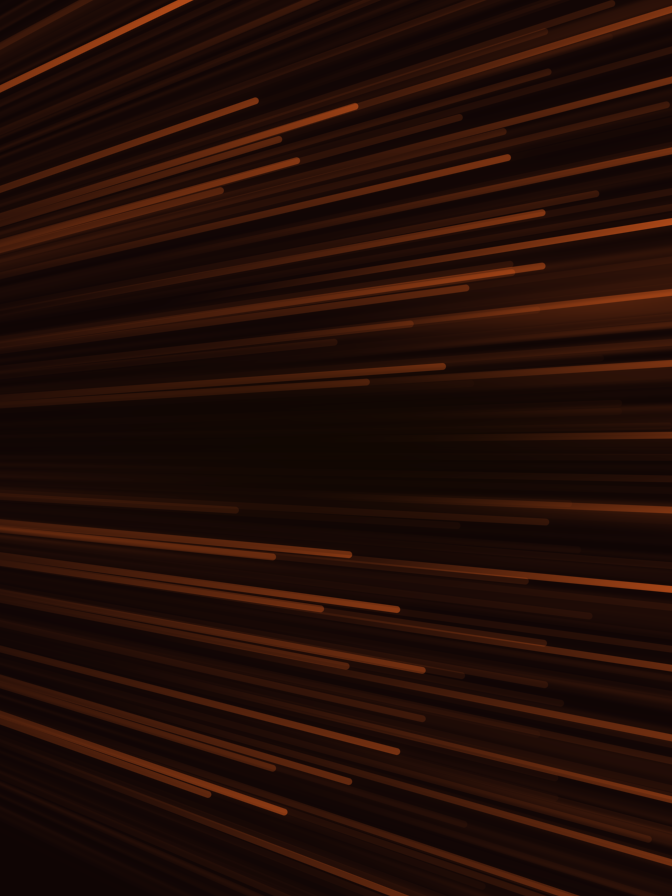
Reproduce this background procedurally as a WebGL 2 fragment shader.

```glsl
#version 300 es
precision highp float;
// Glowing orange streaks fanning out from a vanishing point left of the canvas.
// Three stepped fans of round-capped segments (edge, headed, faint) lie over
// noise rays, wide glow bands and a dark core.

uniform vec2 u_resolution;
out vec4 fragColor;

// Layout, in units of the canvas height
const float ASPECT = 0.75;
const vec2 VANISH = vec2(-0.846, 0.495);
const float HALF_WIDTH = 0.0038;
const vec2 CORE_CENTER = vec2(0.39, 0.50);
const vec2 CORE_RADIUS = vec2(0.30, 0.085);

// Fans: slope of the top streak, step to the next one, count
const float EDGE_TOP = 0.31;
const float EDGE_STEP = 0.0495;
const int EDGE_FIRST = -4;
const int EDGE_LAST = 14;
const float HEAD_TOP = 0.347;
const float HEAD_STEP = 0.041;
const float HEAD_WAVE = 0.006;
const int HEAD_COUNT = 18;
const vec2 COMPANION = vec2(-0.085, -0.009); // shift of head x and slope
const float FAINT_MIN = -0.47;
const float FAINT_MAX = 0.56;
const int FAINT_COUNT = 110;

// Strengths
const float HALO_GAIN = 0.04;
const float RAY_GAIN = 0.17;
const float CORE_SHADE = 0.75;

// Colours
const vec3 NIGHT = vec3(0.057, 0.018, 0.017);
const vec3 CORE = vec3(0.060, 0.025, 0.008);
const vec3 EMBER = vec3(0.82, 0.35, 0.10);

float hash(float n) {
    return fract(sin(n * 127.1 + 3.7) * 43758.5453);
}

float hash2(vec2 p) {
    return fract(sin(dot(p, vec2(127.1, 311.7))) * 43758.5453);
}

float valueNoise(vec2 p) {
    vec2 cell = floor(p), f = fract(p);
    f = f * f * (3.0 - 2.0 * f);
    float low = mix(hash2(cell), hash2(cell + vec2(1, 0)), f.x);
    float high = mix(hash2(cell + vec2(0, 1)), hash2(cell + vec2(1, 1)), f.x);
    return mix(low, high, f.y);
}

// Soft bump around one value
float band(float x, float center, float width) {
    float d = (x - center) / width;
    return exp(-d * d);
}

// Light of one streak: rounded head, tail fading to the left
float streak(vec2 p, float slope, float headX, float reach, float aa) {
    vec2 head = vec2(headX, VANISH.y + slope * (headX - VANISH.x));
    vec2 axis = vec2(reach, slope * reach);
    float back = clamp(dot(head - p, axis) / dot(axis, axis), 0.0, 1.0);
    float d = length(p - head + axis * back);
    float body = 1.0 - smoothstep(HALF_WIDTH - aa, HALF_WIDTH + aa, d);
    float halo = HALO_GAIN * exp(-d / (3.0 * HALF_WIDTH));
    return (body + halo) * pow(1.0 - back, 1.4);
}

// Streaks leaving the canvas; every fifth or sixth one is bright
float edgeFan(vec2 p, float aa) {
    float light = 0.0;
    for (int i = EDGE_FIRST; i <= EDGE_LAST; i++) {
        float k = float(i);
        float slope = EDGE_TOP - EDGE_STEP * k - 0.016 * band(k, 9.4, 2.0);
        slope += 0.007 * max(-k, 0.0);
        bool bright = fract((k + 3.2) / 5.5) < 0.18;
        float power = bright ? 0.78 : (i < 0 ? 0.14 : 0.43);
        float exitX = min(0.80, VANISH.x + 0.06 + (1.0 - VANISH.y) / max(slope, 0.01));
        light += power * streak(p, slope, exitX, 0.46 + abs(slope), aa);
    }
    return light;
}

// Streaks ending inside: heads follow one arc above the core and one below
float headFan(vec2 p, float aa) {
    float light = 0.0;
    for (int i = 0; i < HEAD_COUNT; i++) {
        float k = float(i);
        float wave = HEAD_WAVE * (1.0 - cos(6.28318 * k / 4.5));
        float slope = HEAD_TOP - HEAD_STEP * k + wave;
        float arc = abs(sin(3.14159 * k / 9.0));
        float headX = slope > 0.0 ? 0.285 + 0.325 * arc : 0.235 + 0.24 * arc;
        bool fourth = i % 4 == 2;
        if (fourth) headX -= 0.19 * (1.0 - k / 14.0);
        float power = mix(0.36, 0.50, hash(k + 9.0)) * smoothstep(0.03, 0.055, abs(slope));
        if (fourth && i > 4) power *= 0.35;
        bool paired = i % 5 == 1 || i % 5 == 2 || i % 4 == 1;
        light += power * streak(p, slope, headX, 0.70, aa);
        if (paired) {
            float second = 0.7 * power * streak(p, slope + COMPANION.y, headX + COMPANION.x, 0.70, aa);
            light += second * (1.0 - min(2.0 * light, 1.0));
        }
    }
    return light;
}

// Dim scattered streaks filling the gaps
float faintFan(vec2 p, float aa) {
    float light = 0.0;
    for (int i = 0; i < FAINT_COUNT; i++) {
        float id = float(i);
        float slope = mix(FAINT_MIN, FAINT_MAX, (id + hash(id)) / float(FAINT_COUNT));
        float power = mix(0.03, 0.19, pow(hash(id + 600.9), 2.0));
        light += power * streak(p, slope, mix(0.5, 1.15, hash(id + 200.5)), 0.9, aa);
    }
    return light;
}

void main() {
    vec2 p = gl_FragCoord.xy / u_resolution * vec2(ASPECT, 1.0);
    float aa = 0.8 / u_resolution.y;
    float slope = (p.y - VANISH.y) / (p.x - VANISH.x);
    vec2 q = (p - CORE_CENTER) / CORE_RADIUS;
    float core = exp(-dot(q, q));

    // Noise rays along the direction of travel
    float fine = valueNoise(vec2(slope * 190.0, p.x * 1.6));
    float broad = valueNoise(vec2(slope * 42.0 + 17.0, p.x * 1.2));
    float right = smoothstep(0.3, ASPECT, p.x);
    float fan = smoothstep(-0.52, -0.42, slope) * (0.75 + 0.6 * right);
    float rays = RAY_GAIN * fan * fine * fine * (0.15 + broad);

    // Wide glows on both sides, combed by the rays
    float left = 1.0 - smoothstep(0.0, 0.42, p.x);
    float glow = right * (0.24 * band(slope, 0.120, 0.020) + 0.16 * band(slope, -0.044, 0.008))
               + left * (0.07 * band(slope, 0.26, 0.02) + 0.10 * band(slope, -0.10, 0.014));
    glow *= 0.35 + 0.9 * fine;

    float light = rays + glow + edgeFan(p, aa) + headFan(p, aa) + faintFan(p, aa);
    light *= 1.0 - CORE_SHADE * core;
    fragColor = vec4(mix(NIGHT, CORE, core) + EMBER * min(light, 1.0), 1.0);
}
```
